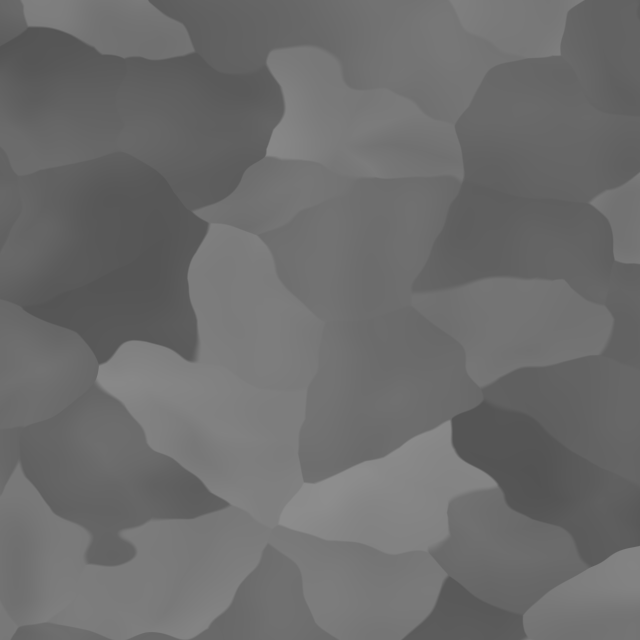
Give the GLSL for this texture map, as a Shadertoy shader.

```glsl
#define CELLS vec2(4.4, 5.4)  // patches across and up the canvas
#define EDGE 0.022            // softness of the outlines, in cell units
#define WARP 0.42             // large bends of the outlines
#define RIPPLE 0.13           // small bends of the outlines
#define LOBES 0.34            // depth of the angular lobes
#define DARK 0.335
#define LIGHT 0.53
#define FOLD 0.045            // contrast of the creases inside a patch
#define GLOW 0.055            // strength of the spot at a fold apex
#define TILT 0.05             // slope of the grey across a patch
#define STREAK 0.022          // contrast of the faint vertical streaks

const float TAU = 6.2831853;

vec2 hash2(vec2 p) {
    vec3 q = fract(vec3(p.xyx) * vec3(0.1031, 0.1030, 0.0973));
    q += dot(q, q.yzx + 33.33);
    return fract((q.xx + q.yz) * q.zy);
}

float noise(vec2 p) {
    vec2 i = floor(p), f = fract(p);
    f = f * f * (3.0 - 2.0 * f);
    float low = mix(hash2(i).x, hash2(i + vec2(1, 0)).x, f.x);
    float high = mix(hash2(i + vec2(0, 1)).x, hash2(i + vec2(1, 1)).x, f.x);
    return mix(low, high, f.y);
}

vec2 noise2(vec2 p) {
    return vec2(noise(p), noise(p + vec2(37.2, 91.7))) - 0.5;
}

// Piecewise linear noise around a circle of n sectors
float angularNoise(vec2 dir, float n, float seed) {
    float a = (atan(dir.y, dir.x + 1e-6) / TAU + 0.5) * n;
    float i = floor(a);
    float here = hash2(vec2(mod(i, n), seed)).x;
    float next = hash2(vec2(mod(i + 1.0, n), seed)).x;
    return mix(here, next, fract(a)) - 0.5;
}

// Grey of one patch: slope, radiating folds and a soft spot at their apex
float patchGrey(vec2 id, vec2 offset, float seed, float field, float contrast) {
    vec2 tone = hash2(id + 53.0);
    vec2 apex = (hash2(id + 19.0) - 0.5) * 1.1;
    vec2 ray = offset - apex;
    float r = length(ray);
    float grey = mix(field, mix(DARK, LIGHT, tone.x), contrast);
    grey += TILT * dot(offset, hash2(id + 71.0) - 0.5);
    grey += FOLD * angularNoise(ray, 9.0, seed + 5.0) * smoothstep(0.0, 0.45, r);
    grey += GLOW * (tone.y - 0.35) * exp(-3.5 * r);
    return grey;
}

// Warped cells with lobed outlines, blended over a thin edge
float patches(vec2 p, float field, float contrast) {
    vec2 home = floor(p);
    float nearest = 8.0, grey = field;
    for (int y = -2; y <= 2; y++)
    for (int x = -2; x <= 2; x++) {
        vec2 id = home + vec2(x, y);
        vec2 offset = p - id - hash2(id);
        float seed = dot(id, vec2(17.0, 59.0)) + 400.0;
        float d = length(offset) * (1.0 + LOBES * angularNoise(offset, 11.0, seed));
        float cover = smoothstep(-EDGE, EDGE, nearest - d);
        if (cover > 0.0)
            grey = mix(grey, patchGrey(id, offset, seed, field, contrast), cover);
        nearest = min(nearest, d);
    }
    return grey;
}

void mainImage(out vec4 fragColor, in vec2 fragCoord) {
    vec2 uv = fragCoord / iResolution.y;
    vec2 p = uv * CELLS + 11.0;
    vec2 bent = p + WARP * noise2(p * 1.5) + RIPPLE * noise2(p * 4.3);

    // Patches melt into a smooth field where the contrast is low
    float field = 0.43 + 0.12 * (noise(p * 0.8 + 7.0) - 0.5);
    float contrast = mix(0.5, 1.0, smoothstep(0.25, 0.6, noise(p * 1.1 + 23.0)));

    float grey = patches(bent, field, contrast);
    grey += STREAK * (noise(p * vec2(3.4, 0.9) + 61.0) - 0.5);
    grey += 0.5 * STREAK * (noise(bent * 3.0 + 83.0) - 0.5);
    fragColor = vec4(vec3(grey), 1.0);
}
```
